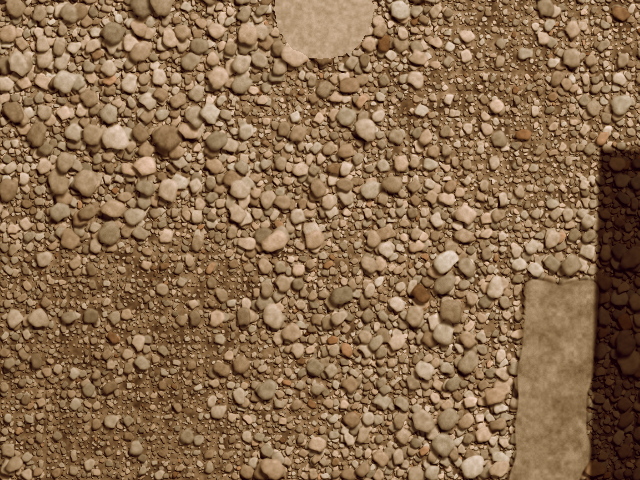
Reproduce this texture procedurally as a WebGL 2 fragment shader.

```glsl
#version 300 es
precision highp float;
// Sunlit gravel on dry soil: layers of jittered, faceted pebbles are laid from
// fine grit to large stones, each with a dome shade and a thrown shadow.
// A surface is (tone, hue); an earth ramp turns it into colour at the end.
uniform vec2 u_resolution;
out vec4 fragColor;

#define SUN vec2(0.53, 0.85)
#define SOIL_TONE 0.50
#define STONE_TONE 0.71
#define TONE_SPREAD 0.26
#define SHADOW_TONE 0.36
#define SHADOW_REACH 0.42
#define SHADE_TONE 0.35
#define GRAIN 0.22
#define SLAB_CENTRE vec2(1.155, 0.185)

vec4 hash4(vec2 p) {
  vec4 q = fract(p.xyxy * vec4(0.1031, 0.1030, 0.0973, 0.1099));
  q += dot(q, q.wzxy + 33.33);
  return fract((q.xxyz + q.yzzw) * q.zywx);
}

float hash(vec2 p) {
  vec3 q = fract(p.xyx * 0.1031);
  q += dot(q, q.yzx + 33.33);
  return fract((q.x + q.y) * q.z);
}

float noise(vec2 p) {
  vec2 i = floor(p), f = fract(p);
  f = f * f * (3.0 - 2.0 * f);
  return mix(mix(hash(i), hash(i + vec2(1, 0)), f.x),
             mix(hash(i + vec2(0, 1)), hash(i + vec2(1, 1)), f.x), f.y);
}

// Three octaves centred on zero
float fbm(vec2 p) {
  return 0.5 * noise(p) + 0.28 * noise(p * 2.1 + 7.3) + 0.16 * noise(p * 4.3 + 19.1) - 0.47;
}

// Rounded box with one oblique cut: 1.0 on its outline
float facets(vec2 q, vec2 cut) {
  vec2 s = q * q;
  return max(sqrt(sqrt(dot(s, s) + 0.7 * s.x * s.y)), dot(q, cut));
}

void addStone(inout vec2 surf, vec2 p, vec2 centre, float radius, vec4 rnd, float grain) {
  vec2 d = (p - centre) / radius;
  if (dot(d, d) > 2.5) return;
  vec4 extra = fract(rnd * 37.0 + rnd.wxyz * 11.0);
  vec2 axis = normalize(extra.xy - 0.5);
  mat2 turn = mat2(axis.x, -axis.y * (1.0 + 0.5 * extra.z), axis.y, axis.x * (1.0 + 0.5 * extra.z));
  vec2 cut = normalize(rnd.zw - 0.5) * (1.1 + 0.25 * extra.w);
  float shape = facets(turn * d, cut);
  float shadowShape = facets(turn * (d + SUN * SHADOW_REACH), cut);
  surf.x *= mix(SHADOW_TONE, 1.0, smoothstep(0.75, 1.15, shadowShape));
  // Dome shading with a worn, speckled face
  float tone = STONE_TONE + TONE_SPREAD * (extra.w - 0.5) + grain;
  tone += 0.17 * dot(d, SUN) * smoothstep(0.25, 1.0, shape) - 0.10 * smoothstep(0.7, 1.0, shape);
  // A few stones are rusty and darker
  float rust = smoothstep(0.95, 1.0, extra.z);
  float hue = 0.7 * (extra.x - 0.6) + 1.3 * rust;
  float edge = 0.8 / (u_resolution.y * radius) + 0.03;
  surf = mix(surf, vec2(tone - 0.14 * rust, hue), 1.0 - smoothstep(1.0 - edge, 1.0 + edge, shape));
}

// Each point sees only the four nearest cells
void addLayer(inout vec2 surf, vec2 p, float cell, float fill, float size, float grain) {
  vec2 id = floor(p / cell - 0.5);
  for (int k = 0; k < 4; k++) {
    vec2 c = id + vec2(k & 1, k >> 1);
    vec4 rnd = hash4(c + cell * 9000.0);
    if (rnd.z > fill) continue;
    vec2 centre = (c + 0.5 + 0.5 * (rnd.xy - 0.5)) * cell;
    addStone(surf, p, centre, cell * size * mix(0.36, 0.54, rnd.w), rnd, grain);
  }
}

// Bare earth toward the lower left, the upper right and in loose patches
float bareness(vec2 p) {
  float corners = 2.0 - smoothstep(0.0, 0.5, length(p - vec2(1.15, 0.88)))
                - smoothstep(0.0, 0.6, length(p - vec2(0.25, 0.08)));
  return smoothstep(-0.05, 0.4, fbm(p * 5.0) + 0.35 * corners);
}

vec3 earth(vec2 surf) {
  float t = clamp(surf.x, 0.06, 0.95);
  vec3 ramp = vec3(t, 0.86 * t - 0.075 + 0.11 * t * t, 0.75 * t * t + 0.1 * t + 0.01);
  return ramp + surf.y * t * vec3(0.06, -0.04, -0.08);
}

void main() {
  vec2 p = gl_FragCoord.xy / u_resolution.y;
  vec2 rough = p + 0.004 * (vec2(noise(p * 90.0), noise(p * 90.0 + 40.0)) - 0.5);
  float grain = GRAIN * fbm(p * 110.0), size = 1.0 - 0.4 * bareness(p);
  vec2 surf = vec2(SOIL_TONE + 0.5 * fbm(p * 45.0) + grain, 0.25);
  for (int k = 0; k < 5; k++) {
    float cell = 0.0105 * pow(1.5, float(k));
    addLayer(surf, rough, cell, 0.86 - 0.035 * float(k * k), size, grain);
  }
  addStone(surf, rough, vec2(0.675, 0.98), 0.065, vec4(0.3, 0.6, 0.8, 0.4), grain);
  // Flat slab of rock with a dark seam around it
  vec2 q = mat2(0.998, 0.06, -0.06, 0.998) * (p - SLAB_CENTRE) + 0.025 * (noise(p * 18.0) - 0.5);
  vec2 box = abs(q) - vec2(0.055, 0.21);
  float slab = length(max(box, 0.0)) + min(max(box.x, box.y), 0.0) - 0.02;
  surf.x *= mix(0.6, 1.0, smoothstep(0.0, 0.012, slab));
  surf = mix(surf, vec2(0.58 + 0.28 * fbm(p * 26.0) + grain, -0.1), 1.0 - smoothstep(-0.003, 0.003, slab));
  // Shade over the right margin, and a dimmer lower left
  float shade = smoothstep(-0.006, 0.006, p.x - 1.228 - 0.03 * p.y) * (1.0 - smoothstep(0.68, 0.70, p.y));
  surf.x *= mix(1.0, SHADE_TONE, shade);
  surf.x *= 0.86 + 0.14 * smoothstep(0.0, 0.8, length(p - vec2(0.1, 0.15)));
  fragColor = vec4(clamp(earth(surf), 0.0, 1.0), 1.0);
}
```
